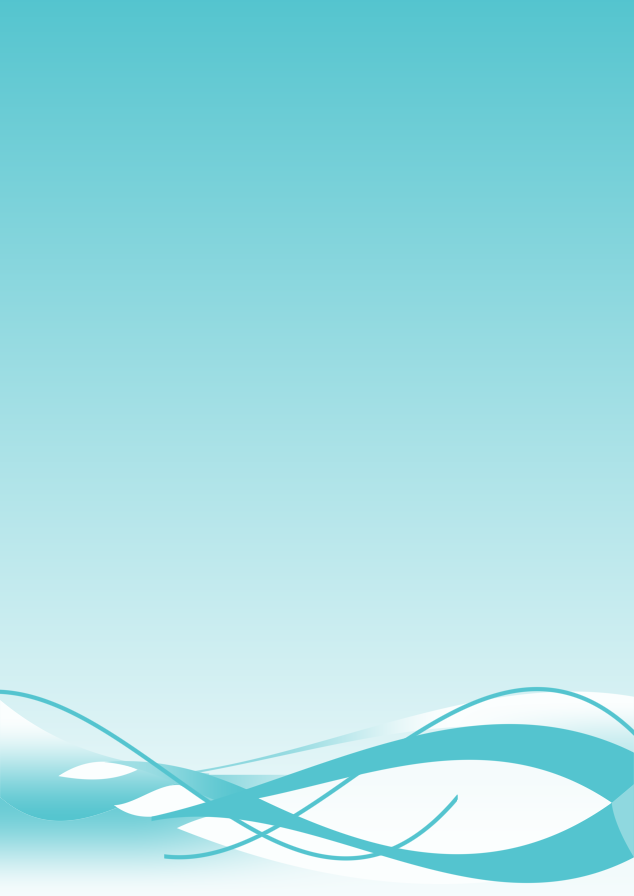
A Shadertoy shader for this background:

```glsl
const vec3 TEAL = vec3(0.33, 0.77, 0.81);
const vec3 MIST = vec3(0.96, 0.985, 0.988);
const vec3 WHITE = vec3(0.985, 0.995, 0.995);
const float SKY_CURVE = 1.1;
const float PAGE_RATIO = 1.412;     // height in units of the width
const float LINE_RADIUS = 0.0033;

// Cubic through four heights, evenly spaced across a horizontal span.
float arc(float x, vec2 span, vec4 h) {
    float t = clamp((x - span.x) / (span.y - span.x), 0.0, 1.0);
    float a = 3.0 * t, b = a - 1.0, c = a - 2.0, d = a - 3.0;
    return -h.x * b * c * d / 6.0 + h.y * a * c * d / 2.0
         - h.z * a * b * d / 2.0 + h.w * a * b * c / 6.0;
}

float soften(float d, float pixel) {
    return smoothstep(-0.75 * pixel, 0.75 * pixel, d);
}

float within(float x, vec2 span, float pixel) {
    return soften(x - span.x, pixel) * soften(span.y - x, pixel);
}

// Filled region between two arcs that share a span.
float ribbon(vec2 p, vec2 span, vec4 top, vec4 bottom, float pixel) {
    float upper = arc(p.x, span, top) - p.y;
    float lower = p.y - arc(p.x, span, bottom);
    return soften(min(upper, lower), pixel) * within(p.x, span, pixel);
}

// Line of even thickness, corrected for the slope of its arc.
float stroke(vec2 p, vec2 span, vec4 h, float pixel) {
    float y = arc(p.x, span, h);
    float e = 0.002;
    float slope = (arc(p.x + e, span, h) - arc(p.x - e, span, h)) / (2.0 * e);
    float d = abs(p.y - y) / sqrt(1.0 + slope * slope);
    return soften(LINE_RADIUS - d, pixel) * within(p.x, span, pixel);
}

void mainImage(out vec4 fragColor, in vec2 fragCoord) {
    vec2 uv = fragCoord / iResolution.xy;
    vec2 p = uv * vec2(1.0, PAGE_RATIO);
    float pixel = 1.0 / iResolution.x;

    // Vertical sky gradient
    vec3 color = mix(MIST, TEAL, pow(uv.y, SKY_CURVE));

    // Two soft washes meeting along the left crease
    vec2 washSpan = vec2(0.0, 0.33);
    vec4 crease = vec4(0.156, 0.119, 0.154, 0.191);
    float wash = ribbon(p, washSpan, vec4(0.309, 0.241, 0.208, 0.193), crease, pixel);
    vec3 washColor = mix(TEAL, WHITE, smoothstep(0.115, 0.285, p.y));
    color = mix(color, washColor, wash);
    float lowerWash = soften(arc(p.x, washSpan, crease) - p.y, pixel);
    lowerWash *= smoothstep(0.0, 0.15, p.y) * (1.0 - smoothstep(0.2, 0.6, p.x));
    color = mix(color, TEAL, 0.85 * lowerWash);

    // Rising fold, teal at its narrow end and white at the crest
    float fold = ribbon(p, vec2(0.294, 1.0), vec4(0.195, 0.25, 0.309, 0.314),
                        vec4(0.191, 0.239, 0.268, 0.226), pixel);
    float foldTint = 0.65 * (1.0 - smoothstep(0.4, 0.72, p.x));
    foldTint += 0.35 * smoothstep(0.7, 0.95, p.x) * (1.0 - smoothstep(0.22, 0.31, p.y));
    color = mix(color, mix(WHITE, TEAL, foldTint), fold);

    // White facets and the long lower highlight
    float leaf = ribbon(p, vec2(0.092, 0.217), vec4(0.189, 0.208, 0.211, 0.199),
                        vec4(0.189, 0.184, 0.186, 0.199), pixel);
    float facet = ribbon(p, vec2(0.18, 0.331), vec4(0.143, 0.16, 0.175, 0.143),
                         vec4(0.143, 0.125, 0.132, 0.143), pixel);
    float highlight = ribbon(p, vec2(0.279, 0.79), vec4(0.107, 0.134, 0.088, 0.024),
                             vec4(0.107, 0.051, 0.022, 0.024), pixel);
    color = mix(color, WHITE, max(highlight, max(leaf, facet)));

    // Crossing ribbon that feeds the large loop
    float crossing = ribbon(p, vec2(0.165, 0.441), vec4(0.211, 0.208, 0.184, 0.143),
                            vec4(0.211, 0.186, 0.147, 0.125), pixel);
    color = mix(color, mix(WHITE, TEAL, mix(0.55, 1.0, smoothstep(0.2, 0.4, p.x))), crossing);

    // Large loop with a pale opening
    float loop = ribbon(p, vec2(0.239, 1.0), vec4(0.125, 0.204, 0.268, 0.226),
                        vec4(0.118, 0.096, 0.028, 0.061), pixel);
    color = mix(color, TEAL, loop);
    float opening = ribbon(p, vec2(0.408, 0.965), vec4(0.154, 0.197, 0.213, 0.147),
                           vec4(0.154, 0.083, 0.07, 0.147), pixel);
    color = mix(color, mix(WHITE, MIST, smoothstep(0.08, 0.2, p.y)), opening);

    // Shaded turn at the right end of the loop
    float drop = clamp((0.147 - p.y) / 0.086, 0.0, 1.0);
    float turn = soften(p.x - 0.965 - 0.035 * sqrt(drop) * drop, pixel);
    turn *= soften(0.147 + 0.84 * (p.x - 0.965) - p.y, pixel) * loop;
    color = mix(color, mix(TEAL, WHITE, 0.35), turn);

    // Two thin flowing lines
    float falling = stroke(p, vec2(-0.01, 0.722), vec4(0.322, 0.215, 0.07, 0.156), pixel);
    float rising = stroke(p, vec2(0.259, 1.01), vec4(0.0625, 0.155, 0.309, 0.247), pixel);
    color = mix(color, TEAL, max(falling, rising));

    fragColor = vec4(color, 1.0);
}
```
